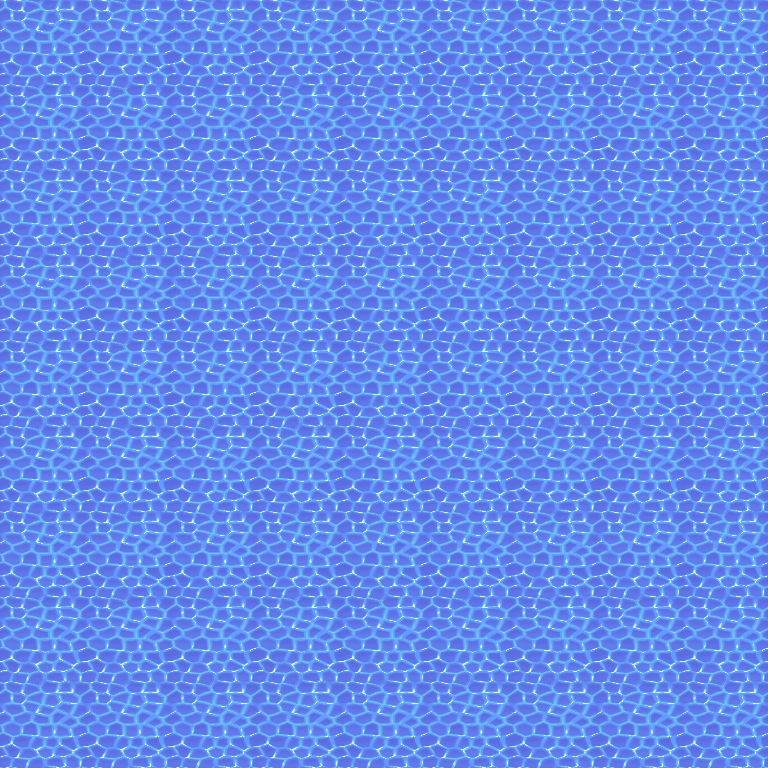
Reproduce this texture map procedurally as a Shadertoy shader.

```glsl
const float TAU = 6.2831853;
const float TILES = 9.0;              // repeats across and down
const vec2 CELLS = vec2(5.0, 8.0);    // cells in one repeat, even row count

const vec3 DEEP  = vec3(0.355, 0.425, 0.89);
const vec3 WATER = vec3(0.38, 0.49, 0.92);
const vec3 RIM   = vec3(0.39, 0.61, 0.985);
const vec3 CYAN  = vec3(0.44, 0.79, 0.93);
const vec3 GLINT = vec3(0.82, 0.98, 0.96);

vec2 hash22(vec2 p) {
    vec3 q = fract(vec3(p.xyx) * vec3(0.1031, 0.1030, 0.0973));
    q += dot(q, q.yzx + 33.33);
    return fract((q.xx + q.yz) * q.zy);
}

// Staggered, jittered cell centre; the hash wraps at the repeat.
vec2 cellCentre(vec2 id, vec2 period, float jitter) {
    vec2 offset = jitter * (hash22(mod(id, period) + 3.0) - 0.5);
    offset.x += 0.5 * mod(id.y, 2.0) - 0.25;
    return id + 0.5 + offset;
}

// Returns border distance, height above the centre, and wrapped cell id.
vec4 cellular(vec2 p, vec2 period, float jitter) {
    vec2 base = floor(p), nearest = vec2(0.0), nearestId = base;
    float best = 1e3;
    for (int y = -2; y <= 2; y++)
    for (int x = -2; x <= 2; x++) {
        vec2 id = base + vec2(x, y);
        vec2 r = cellCentre(id, period, jitter) - p;
        float d = dot(r, r);
        if (d < best) { best = d; nearest = r; nearestId = id; }
    }
    float border = 1e3;
    for (int y = -2; y <= 2; y++)
    for (int x = -2; x <= 2; x++) {
        vec2 id = nearestId + vec2(x, y);
        if (x == 0 && y == 0) continue;
        vec2 r = cellCentre(id, period, jitter) - p;
        border = min(border, dot(0.5 * (nearest + r), normalize(r - nearest)));
    }
    return vec4(border, -nearest.y, mod(nearestId, period));
}

// Layered sines with whole frequencies, so they close on every repeat.
float ripple(vec2 t, vec2 freq, float phase) {
    float a = sin(TAU * dot(t, freq) + phase);
    float b = sin(TAU * dot(t, vec2(-freq.y, freq.x)) + 2.3 * phase);
    return 0.5 + 0.25 * (a + b);
}

float band(float d, float halfWidth, float soft) {
    return 1.0 - smoothstep(halfWidth - soft, halfWidth + soft, d);
}

vec3 waterColor(vec2 t, float soft) {
    // A slight bend breaks up straight borders
    vec2 bend = 0.007 * sin(TAU * (t.yx * vec2(4.0, 3.0) + vec2(0.1, 0.6)));
    vec4 cell = cellular((t + bend) * CELLS, CELLS, 0.55);
    vec2 rnd = hash22(cell.zw + 17.0);

    // Broad light swell and darker strips along the repeat edges
    float swell = 0.5 + 0.3 * sin(TAU * (t.x - 0.45)) + 0.2 * sin(TAU * (t.y - 0.35));
    vec2 fromEdge = 0.5 - abs(fract(t) - 0.5);
    float shade = max(band(fromEdge.x, 0.04, 0.04), band(fromEdge.y, 0.03, 0.03));

    // Cell bodies with soft tonal steps
    float depth = smoothstep(0.15, 0.3, cell.x) * smoothstep(-0.3, 0.25, cell.y);
    float dark = clamp(0.75 * depth + 0.55 * rnd.x - 0.1 + 0.25 * shade, 0.0, 1.0);
    vec3 color = mix(WATER, DEEP, dark);

    // Pale rims widen on the swell
    float rim = band(cell.x, 0.085 + 0.085 * swell, soft);
    color = mix(color, RIM, rim * (1.0 - 0.55 * shade));

    // Broken caustic lines, strongest below each cell
    float below = 1.0 - smoothstep(-0.2, 0.2, cell.y);
    float broken = smoothstep(0.35, 0.6, ripple(t, vec2(3.0, 2.0), 1.7) + 0.2 * below);
    float line = band(cell.x, 0.055, soft);
    color = mix(color, CYAN, line * broken * (0.6 + 0.4 * below));

    // Short white glints on some lower borders
    float spark = smoothstep(0.52, 0.72, ripple(t, vec2(7.0, 2.0), 4.0 + 0.5 * rnd.y));
    float lit = step(0.3, rnd.y) * below;
    return mix(color, GLINT, band(cell.x, 0.07, soft) * spark * lit);
}

void mainImage(out vec4 fragColor, in vec2 fragCoord) {
    vec2 t = fragCoord / iResolution.xy * TILES;
    float soft = 0.45 * TILES * CELLS.y / iResolution.y;
    fragColor = vec4(waterColor(t, soft), 1.0);
}
```
